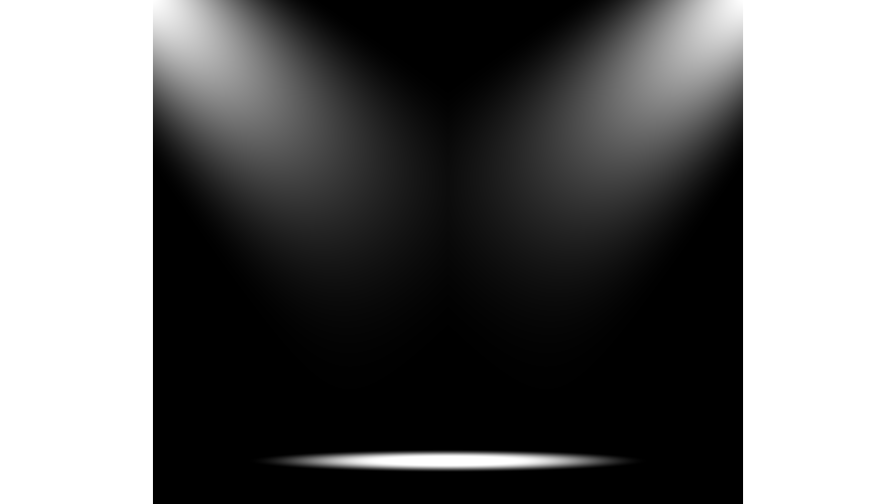
Give the GLSL for this background, as a WebGL 1 fragment shader.

```glsl
precision highp float;

uniform vec2 u_resolution;

const float PANEL_HALF_WIDTH = 0.5856;

// Diagonal light cone leaving the upper corner of the panel
float spotlight(vec2 p) {
    vec2 fromLamp = vec2(PANEL_HALF_WIDTH - p.x, 1.0 - p.y);
    float along = (fromLamp.x + fromLamp.y) * 0.7071;
    float across = (fromLamp.x - fromLamp.y) * 0.7071;
    float width = 0.19 + 0.2 * along;
    float fade = pow(clamp(1.0 - along / 0.9, 0.0, 1.0), 1.84);
    float profile = max(1.0 - across * across / (width * width), 0.0);
    return fade * profile * profile;
}

// Flattened pool of light on the floor
float floorGlow(vec2 p) {
    float radius = length((p - vec2(0.0, 0.0856)) / vec2(0.4, 0.023));
    return 1.0 - smoothstep(0.33, 1.0, radius);
}

void main() {
    // Canvas height is one unit, x is centred
    vec2 p = (gl_FragCoord.xy - vec2(0.5 * u_resolution.x, 0.0)) / u_resolution.y;
    float pixel = 1.0 / u_resolution.y;

    // Mirroring the beam leaves a dark crease on the centre line
    p.x = abs(p.x);
    float light = min(spotlight(p) + floorGlow(p), 1.0);

    // White margins beside the dark stage
    float margin = smoothstep(-0.5 * pixel, 0.5 * pixel, p.x - PANEL_HALF_WIDTH);
    gl_FragColor = vec4(vec3(mix(light, 1.0, margin)), 1.0);
}
```
